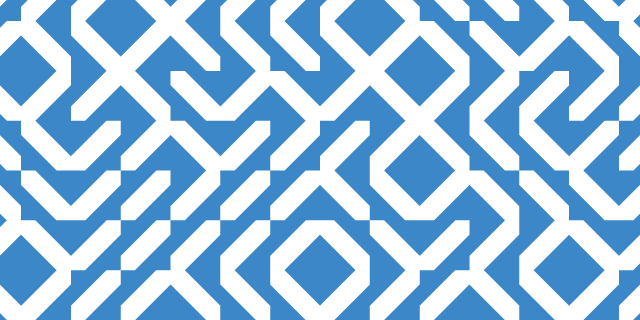
Give the GLSL for this pattern, as a Shadertoy shader.

```glsl
// Random diagonal maze: each square cell holds one thick white stroke, corner to corner, on blue.

const vec3  BLUE        = vec3(0.23, 0.53, 0.78);
const vec3  WHITE       = vec3(1.0);
const float CELL_SIZE   = 0.1557;  // cell side, in canvas heights
const float HALF_STROKE = 0.203;   // half stroke thickness, in cells
const float RISING      = 0.54;    // share of cells whose stroke rises to the right
const float SEED        = 17.0;    // picks the arrangement
const int   SAMPLES     = 4;       // antialiasing samples per axis

float hash21(vec2 p) {
    vec3 q = fract(p.xyx * 0.1031);
    q += dot(q, q.yzx + 33.33);
    return fract((q.x + q.y) * q.z);
}

// 1 inside a stroke, 0 outside; strokes are cut off square at the cell borders
float maze(vec2 p) {
    vec2 cell = floor(p);
    vec2 local = fract(p) - 0.5;
    if (hash21(cell + SEED) > RISING) local.x = -local.x;
    float diagonalDist = abs(local.x - local.y) * inversesqrt(2.0);
    return step(diagonalDist, HALF_STROKE);
}

void mainImage(out vec4 fragColor, in vec2 fragCoord) {
    // Columns are centred on the canvas, rows start at its bottom edge
    vec2 origin = vec2(0.5 * iResolution.x, 0.0);
    float cellScale = 1.0 / (CELL_SIZE * iResolution.y);

    // Box-filter diagonals and cell borders alike
    float coverage = 0.0;
    for (int j = 0; j < SAMPLES; j++) {
        for (int i = 0; i < SAMPLES; i++) {
            vec2 jitter = (vec2(i, j) + 0.5) / float(SAMPLES) - 0.5;
            coverage += maze((fragCoord + jitter - origin) * cellScale);
        }
    }
    coverage /= float(SAMPLES * SAMPLES);

    fragColor = vec4(mix(BLUE, WHITE, coverage), 1.0);
}
```
